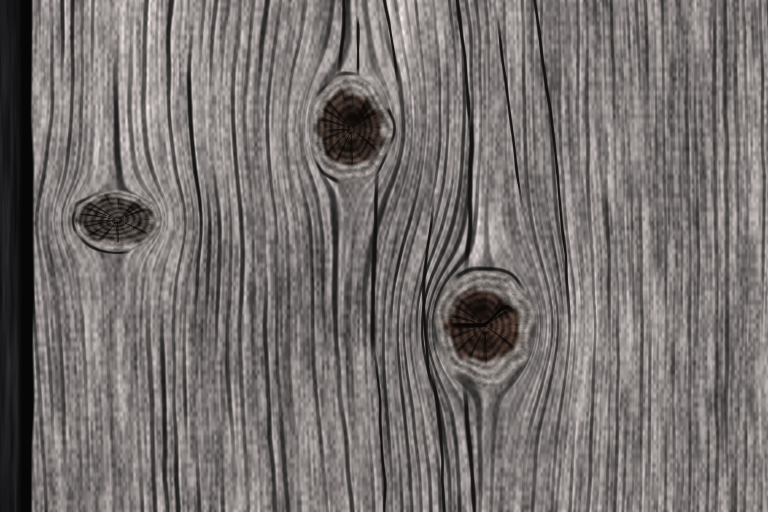
Reproduce this texture procedurally as a Shadertoy shader.

```glsl
// Weathered grey timber: vertical grain flowing around three dark knots, with long cracks.

float hash(vec2 p) {
    return fract(sin(dot(p, vec2(127.1, 311.7))) * 43758.5453);
}

float noise(vec2 p) {
    vec2 i = floor(p), f = fract(p);
    f = f * f * (3.0 - 2.0 * f);
    return mix(mix(hash(i), hash(i + vec2(1, 0)), f.x),
               mix(hash(i + vec2(0, 1)), hash(i + vec2(1, 1)), f.x), f.y);
}

float fbm(vec2 p) {
    float sum = 0.0, gain = 0.53;
    for (int i = 0; i < 4; i++) {
        sum += gain * noise(p);
        p = p * 2.03 + 17.0;
        gain *= 0.5;
    }
    return sum;
}

// Sideways shift of the grain as it parts around a knot
float parting(vec2 p, vec2 centre, vec2 size) {
    vec2 d = p - centre, q = d / size;
    return -0.85 * d.x / max(dot(q, q), 1.0);
}

// Soft elliptical spot
float glow(vec2 p, vec2 centre, vec2 size) {
    vec2 q = (p - centre) / size;
    return exp(-dot(q, q));
}

// Tapered crack between two heights, bowed sideways
float crack(vec2 p, vec2 a, vec2 b, float bow, float width) {
    float t = clamp((p.y - a.y) / (b.y - a.y), 0.0, 1.0);
    float taper = min(1.0, 8.0 * t * (1.0 - t));
    float wobble = 0.006 * (noise(vec2(p.y * 18.0, a.x * 50.0)) - 0.5);
    float x = mix(a.x, b.x, t) + bow * sin(3.14159 * t) + wobble;
    float w = width * (0.65 + 0.6 * noise(vec2(p.y * 30.0, b.x * 40.0)));
    return taper * (1.0 - smoothstep(w * 0.35, w + 0.0015, abs(p.x - x)));
}

// Groove darkness in x, lit ridge flank in y
vec2 grooves(float u, float y) {
    float s = u * 42.0 + 16.0 * max(u - 0.75, 0.0);
    s += 1.1 * noise(vec2(u * 9.0, y * 2.5)) + 0.22 * noise(vec2(u * 30.0, y * 14.0));
    float id = floor(s), f = fract(s) - 0.5;
    float depth = smoothstep(0.15, 0.8, noise(vec2(id * 7.3, y * 4.0 + id)));
    depth *= 0.45 + 0.55 * hash(vec2(id, 3.0));
    float w = 0.09 + 0.2 * depth;
    float flank = smoothstep(0.05, 0.2, f) * (1.0 - smoothstep(0.25, 0.5, f));
    return vec2(depth * (1.0 - smoothstep(w * 0.3, w + 0.07, abs(f))), flank * depth);
}

// Pale ringed rim with a dark, checked heart
vec3 addKnot(vec3 col, vec2 p, vec2 centre, vec2 rim, vec2 heart, vec3 heartColour) {
    vec2 q = (p - centre) / rim;
    float r = length(q) + 0.14 * (noise(q * 2.5 + centre * 20.0) - 0.5);
    vec2 dir = q / max(length(q), 0.001);
    float rings = sin(r * 42.0 + 4.0 * noise(q * 3.0));
    float speck = fbm(p * 110.0);
    vec3 rimColour = vec3(0.56, 0.535, 0.52) * (0.5 + 0.16 * rings + 0.85 * speck);
    col = mix(col, rimColour, 1.0 - smoothstep(0.88, 1.02, r));
    float arc = 1.0 - smoothstep(0.01, 0.06, abs(r - 1.0));
    col *= 1.0 - 0.75 * arc * smoothstep(0.3, 0.65, noise(dir * 2.0 + centre * 9.0));
    float h = length((p - centre) / heart) + 0.3 * (noise(q * 4.0 + 5.0) - 0.5);
    float checks = smoothstep(0.55, 0.8, noise(dir * 9.0 + r));
    vec3 inner = heartColour * (0.35 + 0.3 * rings + 1.3 * speck) * (1.0 - 0.6 * checks);
    return mix(col, inner, 1.0 - smoothstep(0.82, 1.06, h));
}

void mainImage(out vec4 fragColor, in vec2 fragCoord) {
    vec2 p = fragCoord / iResolution.y;
    vec2 top = vec2(0.686, 0.748), left = vec2(0.229, 0.570), low = vec2(0.947, 0.363);

    // Grain coordinate
    float u = p.x + parting(p, top, vec2(0.08, 0.11)) + parting(p, low, vec2(0.10, 0.125))
            + parting(p, left, vec2(0.075, 0.055));
    u += 0.012 * (noise(p * vec2(4.0, 3.0)) - 0.5);

    // Fibres and grooves
    float calm = smoothstep(0.55, 1.15, p.x);
    vec2 g = grooves(u, p.y);
    float tone = 0.51 + 0.34 * (fbm(vec2(u * 55.0, p.y * 3.0)) - 0.5);
    tone += 0.26 * (noise(vec2(u * 210.0, p.y * 14.0)) - 0.5);
    tone += 0.20 * (noise(p * vec2(190.0, 110.0)) - 0.5);
    tone += 0.17 * g.y * (1.0 - 0.5 * calm);

    // Bleached and shaded areas
    tone += 0.13 * glow(p, vec2(0.28, 0.85), vec2(0.22, 0.25));
    tone += 0.14 * glow(p, vec2(0.79, 0.95), vec2(0.06, 0.12));
    tone += 0.22 * glow(p, vec2(0.94, 0.53), vec2(0.035, 0.09));
    tone += 0.10 * glow(p, vec2(1.20, 0.35), vec2(0.12, 0.10));
    tone -= 0.07 * glow(p, vec2(0.55, 0.42), vec2(0.25, 0.20));
    tone *= 1.0 - g.x * mix(0.9, 0.55, calm);
    vec3 col = max(tone, 0.07) * vec3(1.025, 0.985, 0.975);

    // Long cracks
    float c = crack(p, vec2(0.670, 1.1), vec2(0.663, 0.85), 0.006, 0.004);
    c = max(c, crack(p, vec2(0.697, 0.97), vec2(0.697, 0.85), 0.0, 0.003));
    c = max(c, crack(p, vec2(0.736, 0.68), vec2(0.728, 0.28), -0.003, 0.005));
    c = max(c, crack(p, vec2(0.730, 0.33), vec2(0.757, -0.1), 0.004, 0.0025));
    c = max(c, crack(p, vec2(0.882, 1.1), vec2(0.919, 0.72), 0.004, 0.004));
    c = max(c, crack(p, vec2(0.917, 0.80), vec2(0.912, 0.46), 0.006, 0.006));
    c = max(c, crack(p, vec2(0.907, 0.26), vec2(0.928, -0.1), 0.004, 0.005));
    c = max(c, crack(p, vec2(0.852, 0.62), vec2(0.848, 0.22), -0.022, 0.003));
    c = max(c, crack(p, vec2(0.842, 0.30), vec2(0.874, -0.1), 0.006, 0.004));
    c = max(c, crack(p, vec2(0.738, 1.1), vec2(0.778, 0.83), 0.0, 0.003));
    c = max(c, crack(p, vec2(1.030, 1.1), vec2(1.115, 0.35), 0.008, 0.003));
    c = max(c, crack(p, vec2(0.970, 0.98), vec2(1.020, 0.58), 0.0, 0.0025));
    col = mix(col, vec3(0.06, 0.05, 0.05), 0.95 * c);

    // Knots with their hollows
    col = addKnot(col, p, top, vec2(0.082, 0.106), vec2(0.068, 0.077), vec3(0.24, 0.19, 0.165));
    col = addKnot(col, p, left, vec2(0.090, 0.062), vec2(0.078, 0.049), vec3(0.25, 0.225, 0.21));
    col = addKnot(col, p, low, vec2(0.100, 0.117), vec2(0.076, 0.073), vec3(0.27, 0.20, 0.17));
    float hollow = glow(p, vec2(0.693, 0.768), vec2(0.034, 0.026));
    hollow = max(hollow, glow(p, vec2(0.690, 0.718), vec2(0.045, 0.018)) * 0.6);
    hollow = max(hollow, glow(p, vec2(0.938, 0.395), vec2(0.038, 0.026)));
    hollow = max(hollow, glow(p, vec2(0.940, 0.331), vec2(0.042, 0.020)) * 0.7);
    float lip = 0.365 + 0.035 * smoothstep(0.94, 0.99, p.x) * (1.0 - smoothstep(0.99, 1.03, p.x));
    float slit = 1.0 - smoothstep(0.002, 0.007, abs(p.y - lip));
    slit *= smoothstep(0.87, 0.89, p.x) * (1.0 - smoothstep(0.99, 1.01, p.x));
    col = mix(col, vec3(0.04, 0.025, 0.02), max(0.9 * hollow, slit));

    // Dark gap and neighbouring board at the left edge
    float edge = 0.064 + 0.006 * (noise(vec2(p.y * 9.0, 2.0)) - 0.5);
    float streak = fbm(vec2(p.x * 130.0, p.y * 7.0));
    vec3 gap = vec3(0.17, 0.17, 0.19) * streak * (1.0 - smoothstep(0.030, 0.044, p.x));
    col = mix(gap + 0.025, col, smoothstep(edge - 0.003, edge + 0.004, p.x));

    fragColor = vec4(clamp(col, 0.0, 1.0), 1.0);
}
```
